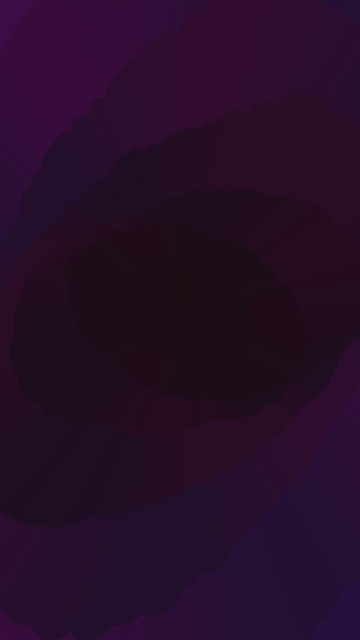
A Shadertoy shader for this background:

```glsl
// Dark, nested rose petals with ragged edges, fading from violet corners to a near-black heart.

float hash(vec2 p) {
    return fract(sin(dot(p, vec2(127.1, 311.7))) * 43758.5453);
}

// Smooth noise around a full turn, split into a whole number of cells
float ringNoise(float turn, float cells, float seed) {
    float x = fract(turn) * cells;
    float cell = floor(x);
    float blend = smoothstep(0.0, 1.0, x - cell);
    return mix(hash(vec2(cell, seed)), hash(vec2(mod(cell + 1.0, cells), seed)), blend) - 0.5;
}

// Each petal layer is a tilted ellipse: a*x*x + 2*b*x*y + c*y*y = 1
const vec3 ellipses[6] = vec3[6](
    vec3(7.0, -0.4, 2.48),
    vec3(9.7, -3.24, 5.06),
    vec3(10.7, -5.8, 12.6),
    vec3(13.4, -5.3, 29.5),
    vec3(29.5, 10.5, 56.0),
    vec3(94.0, 30.0, 140.0)
);

// Layer 0 is the outermost; three warm lobes turn a little with every layer
vec3 petalColor(float layer, float angle) {
    float turn = angle / 6.28318;
    float lobes = 0.47 + 0.4 * cos(3.0 * angle - 7.59 + 1.57 * max(layer, 0.85));
    float streak = 0.14 * ringNoise(turn, 26.0, layer + 20.0);
    vec3 outward = pow(vec3(1.0 - layer / 6.0), vec3(1.25, 1.0, 1.7));
    vec3 cold = mix(vec3(0.105, 0.05, 0.09), vec3(0.135, 0.065, 0.24), outward);
    vec3 warm = mix(vec3(0.112, 0.048, 0.09), vec3(0.26, 0.045, 0.285), outward);
    return mix(cold, warm, clamp(lobes + streak, 0.0, 1.0));
}

void mainImage(out vec4 fragColor, in vec2 fragCoord) {
    vec2 center = vec2(-0.002, 0.011);
    vec2 p = (fragCoord - 0.5 * iResolution.xy) / iResolution.y - center;
    float soft = 1.0 / iResolution.y;

    // Stack the layers from the corners to the heart
    vec3 color = petalColor(0.0, atan(p.y, p.x));
    for (int i = 0; i < 6; i++) {
        float layer = float(i + 1);
        vec3 e = ellipses[i];
        // The inner layers sit slightly to the right
        vec2 q = p - vec2(0.013 * step(3.5, layer), 0.0);
        float size = sqrt(e.x * q.x * q.x + 2.0 * e.y * q.x * q.y + e.z * q.y * q.y);
        float turn = atan(q.y, q.x) / 6.28318;
        // Rounded bumps that meet in sharp notches, on top of broad waves
        float ragged = 0.09 * abs(ringNoise(turn, 58.0, layer)) - 0.02
                     + 0.07 * ringNoise(turn, 23.0, layer + 9.0);
        float inside = length(q) * ((1.0 + ragged) / max(size, 1e-4) - 1.0);
        vec3 petal = petalColor(layer, atan(p.y, p.x));
        color = mix(color, petal, smoothstep(-soft, soft, inside));
    }

    // Faint brown tint in the heart
    vec2 heart = p - vec2(0.0, 0.035);
    color += vec3(0.0, 0.006, -0.015) * exp(-900.0 * dot(heart, heart));

    fragColor = vec4(color, 1.0);
}
```
